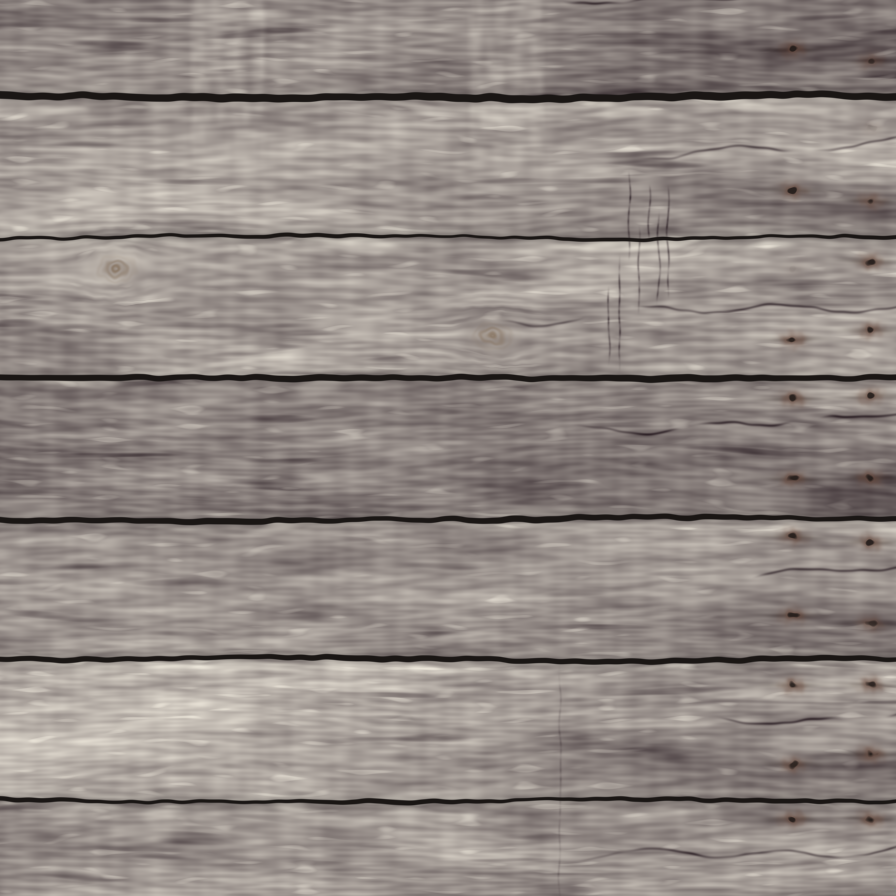
Write a three.js fragment shader that draws this texture.

```glsl
// Weathered grey timber boards with dark seams, grain, knots, cracks and rusty nails.
varying vec2 vUv;

const float PITCH = 0.157;       // height of one board
const float FIRST_SEAM = 0.107;  // height of the lowest seam
const vec3 SHADOW_WOOD = vec3(0.40, 0.36, 0.36);
const vec3 PALE_WOOD = vec3(0.73, 0.70, 0.67);
const vec3 KNOT_BROWN = vec3(0.52, 0.44, 0.36);
const vec3 RUST = vec3(0.40, 0.28, 0.23);
const vec3 GAP = vec3(0.10, 0.085, 0.08);

float hash(vec2 p) {
  return fract(sin(dot(p, vec2(127.1, 311.7))) * 43758.55);
}

vec2 gradient(vec2 cell) {
  float angle = 6.2832 * hash(cell);
  return vec2(cos(angle), sin(angle));
}

// Gradient noise, about -0.7 to 0.7
float noise(vec2 p) {
  vec2 i = floor(p), f = fract(p);
  vec2 u = f * f * f * (f * (f * 6.0 - 15.0) + 10.0);
  vec2 e = vec2(0.0, 1.0);
  float low = mix(dot(gradient(i), f), dot(gradient(i + e.yx), f - e.yx), u.x);
  float high = mix(dot(gradient(i + e.xy), f - e.xy), dot(gradient(i + e.yy), f - e.yy), u.x);
  return mix(low, high, u.y);
}

float bell(float x, float width) {
  return exp(-x * x / (width * width));
}

// Soft stroke along y, centred on c
float scratch(vec2 p, vec2 c, float halfLength, float width) {
  float bend = 0.004 * noise(vec2(p.y * 25.0, c.x * 90.0));
  return bell(p.x - c.x - bend, width) * (1.0 - smoothstep(halfLength * 0.6, halfLength, abs(p.y - c.y)));
}

// Brightness of the fibres, stretched along x
float grain(vec2 q) {
  float t = 0.15 * noise(q * vec2(1.8, 9.0));
  t += 0.12 * noise(q * vec2(5.0, 32.0));
  t += 0.13 * noise(q * vec2(9.0, 85.0));
  t += 0.13 * noise(q * vec2(26.0, 190.0));
  t += 0.05 * noise(q * vec2(60.0, 9.0));
  float checks = smoothstep(0.22, 0.48, noise(q * vec2(7.0, 75.0) + 40.0));
  float flecks = smoothstep(0.30, 0.52, noise(q * vec2(22.0, 110.0) + 9.0));
  return t - 0.17 * checks * smoothstep(-0.15, 0.25, noise(q * vec2(3.0, 12.0))) + 0.10 * flecks;
}

// Long split that runs in from the right end of a board
float crack(float x, float v, float id) {
  float start = 0.50 + 0.28 * hash(vec2(id, 4.0));
  float path = 0.38 + 0.3 * hash(vec2(id, 8.0)) + 0.25 * (x - start) + 0.12 * noise(vec2(x * 9.0, id * 5.3));
  float broken = smoothstep(-0.25, 0.1, noise(vec2(x * 14.0, id * 3.7)));
  return bell((v - path) * PITCH, 0.0017) * smoothstep(start, start + 0.15, x) * broken;
}

void main() {
  vec2 p = vUv;

  // Board number and height within the board
  float wobble = 0.03 * noise(vec2(p.x * 4.0, p.y * 6.0)) + 0.018 * noise(vec2(p.x * 38.0, p.y * 6.0));
  float row = (p.y - FIRST_SEAM) / PITCH + 1.0 + wobble;
  float id = floor(row), v = fract(row);
  vec2 q = p + id * vec2(7.3, 3.1);
  q.y += 0.014 * noise(q * vec2(2.5, 9.0) + 5.0);

  // Knots push the grain aside
  float knot = 0.0;
  for (int k = 0; k < 2; k++) {
    vec2 d = p - vec2(0.13 + 0.42 * float(k), 0.70 - 0.075 * float(k));
    float r = length(d * vec2(0.7, 1.0)) + 0.004 * noise(p * 90.0);
    q.y -= 0.7 * d.y * bell(r, 0.03);
    knot += bell(r, 0.011) * (0.65 + 0.35 * sin(r * 950.0));
  }

  // Board tone, grain and weathering
  float tone = 0.605 + 0.07 * cos(6.2832 * (id - 1.1) / 3.35) + grain(q);
  float damp = smoothstep(0.4, 1.0, p.x + 0.5 * noise(q * vec2(3.0, 6.0))) * bell(v - 0.22, 0.2);
  tone -= 0.17 * damp * mix(0.35, 1.0, mod(id, 2.0));
  tone += 0.13 * smoothstep(0.78, 0.97, v) * smoothstep(0.05, 0.4, noise(q * vec2(14.0, 60.0)));
  tone -= 0.27 * crack(p.x, v, id);

  // Pale washed bands on the top boards
  for (int k = 0; k < 2; k++) {
    float offset = abs(p.x - 0.255 - 0.31 * float(k));
    float worn = 0.7 + noise(p * vec2(70.0, 40.0));
    tone += 0.075 * worn * (1.0 - smoothstep(0.036, 0.046, offset)) * step(5.0, id) * smoothstep(5.2, 6.0, row);
  }

  // Upright scratches
  float marks = 0.35 * scratch(p, vec2(0.625, 0.12), 0.15, 0.0014);
  for (int k = 0; k < 7; k++) {
    float n = float(k);
    vec2 c = vec2(0.68 + 0.011 * n, 0.61 + 0.16 * hash(vec2(n, 2.0)));
    marks += scratch(p, c, 0.03 + 0.04 * hash(vec2(n, 6.0)), 0.0013);
  }
  tone -= 0.22 * min(marks, 1.0) * (0.75 + noise(p * vec2(30.0, 120.0)));

  vec3 color = mix(SHADOW_WOOD, PALE_WOOD, (tone - 0.40) / 0.33);
  color = mix(color, KNOT_BROWN, clamp(0.75 * knot, 0.0, 1.0));

  // Two columns of nails, two per board, with rust and dark streaks
  for (int k = 0; k < 4; k++) {
    float column = mod(float(k), 2.0), level = floor(float(k) * 0.5);
    float chance = hash(vec2(id + 3.0, float(k) + 11.0));
    vec2 d = vec2(p.x - 0.885 - 0.087 * column, (v - 0.2 - 0.55 * level - 0.14 * chance) * PITCH);
    float r = length(d * vec2(0.65, 1.0)) + 0.004 * noise(p * 110.0);
    float strength = smoothstep(0.1, 0.5, chance);
    color -= 0.13 * strength * bell(d.x, 0.03) * bell(d.y, 0.003);
    color = mix(color, RUST, 0.75 * strength * bell(r, 0.0075));
    color = mix(color, GAP, 0.8 * strength * (1.0 - smoothstep(0.0015, 0.004, r)));
  }

  // Dark seams with a soft shade beside them
  float seam = floor(row + 0.5);
  float dist = abs(row - seam) * PITCH;
  float halfGap = 0.0016 + 0.0004 * seam - 0.0017 * bell(seam - 5.0, 0.3) + 0.0012 * noise(vec2(p.x * 6.0, seam * 4.7));
  color *= 1.0 - 0.22 * exp(-dist / 0.005);
  color = mix(GAP, color, smoothstep(halfGap - 0.0008, halfGap + 0.0012, dist));

  gl_FragColor = vec4(clamp(color, 0.0, 1.0), 1.0);
}
```
